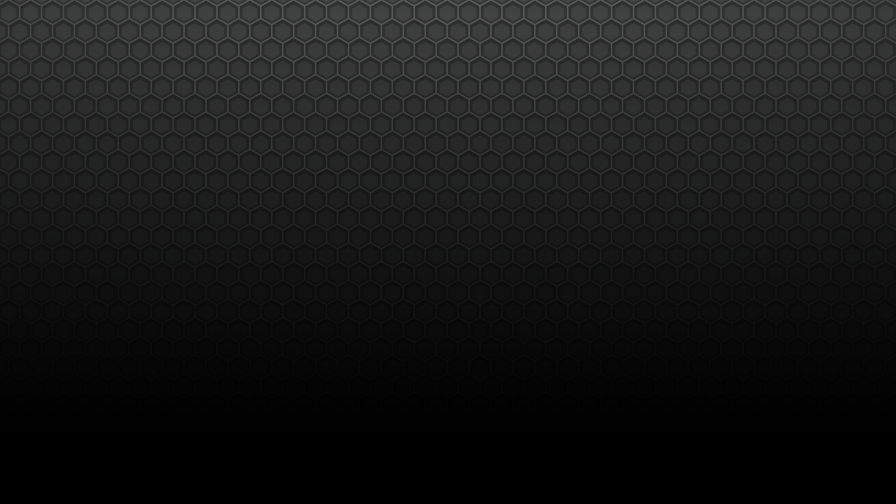
Reproduce this background procedurally as a Shadertoy shader.

```glsl
// Dark honeycomb mesh of embossed hexagons, lit from above and fading to black.

const vec2 CELL_SIZE = vec2(0.0435, 0.0428);   // cell width; row step / 0.866
const vec2 CELL_ANCHOR = vec2(-0.2192, 0.605); // centre of one cell
const vec3 METAL = vec3(0.243, 0.245, 0.245);

// Offset from the nearest centre of a pointy-top hexagon lattice
vec2 hexCell(vec2 p) {
    vec2 period = vec2(1.0, 1.7320508);
    vec2 a = mod(p + 0.5 * period, period) - 0.5 * period;
    vec2 b = mod(p, period) - 0.5 * period;
    return dot(a, a) < dot(b, b) ? a : b;
}

// Hexagonal radius: 0 at the centre, 0.5 on the cell border
float hexRadius(vec2 p) {
    p = abs(p);
    return max(p.x, dot(p, vec2(0.5, 0.8660254)));
}

// Soft coverage of the region where d is negative
float coverage(float d, float blur) {
    return 1.0 - smoothstep(-blur, blur, d);
}

// Brightness of one cell: thin rim, shaded groove and raised plate
float emboss(vec2 cell, float pixel, float rimStrength) {
    float border = 0.5 - hexRadius(cell);
    float rim = coverage(border - 0.035, 0.6 * pixel);
    float plate = coverage(hexRadius(cell + vec2(0.0, 0.03)) - 0.34,
                           max(0.05, 0.6 * pixel));
    float surface = mix(0.80, 1.06, plate) - 0.12 * cell.y;
    return surface + rimStrength * rim;
}

// Vertical fade, slightly dimmer toward the sides
float lighting(vec2 p) {
    float height = clamp((p.y - 0.12) / 0.88, 0.0, 1.0);
    return pow(height, 1.35) * (1.03 - 0.13 * p.x * p.x);
}

void mainImage(out vec4 fragColor, in vec2 fragCoord) {
    // Height runs from 0 to 1, x is centred
    vec2 p = fragCoord / iResolution.y;
    p.x -= 0.5 * iResolution.x / iResolution.y;

    float pixel = 1.0 / (iResolution.y * CELL_SIZE.x);
    vec2 cell = hexCell((p - CELL_ANCHOR) / CELL_SIZE);
    float rimStrength = mix(0.62, 0.48, smoothstep(0.3, 0.9, abs(p.x)));

    vec3 color = METAL * lighting(p) * emboss(cell, pixel, rimStrength);
    fragColor = vec4(color, 1.0);
}
```
